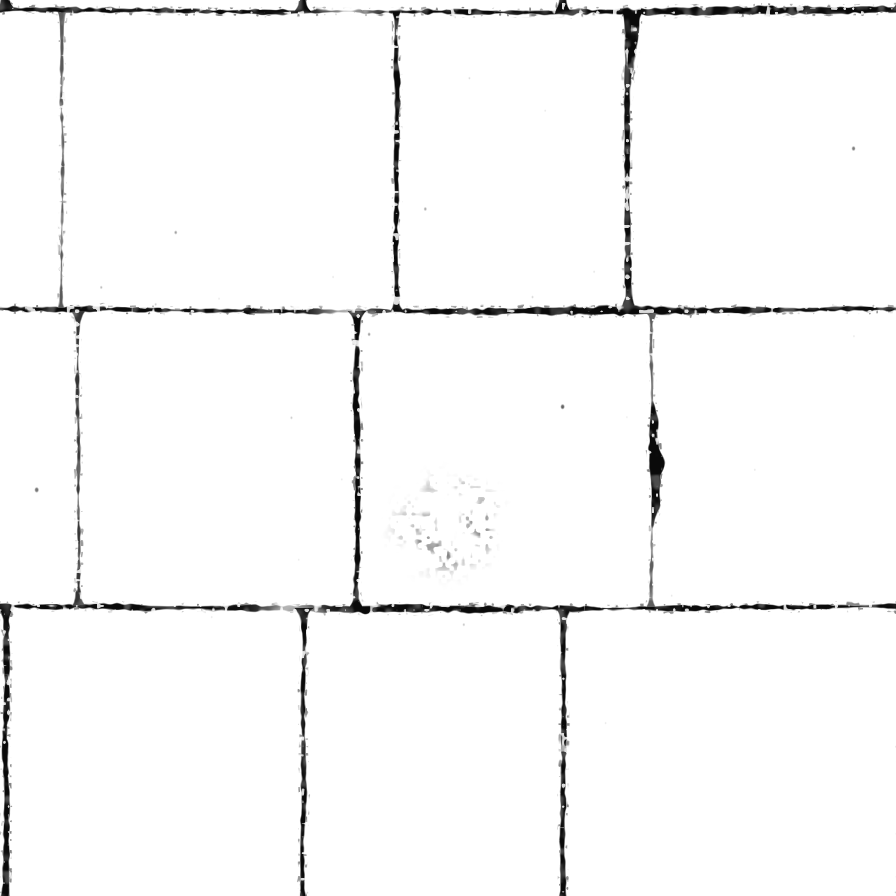
A three.js fragment shader for this texture map:

```glsl
varying vec2 vUv;

#define SOFT 0.0011
#define BED_HALF 0.0032
#define BED_SAG 0.0030
#define ROW_HEIGHT 0.3333
#define ROUGHNESS 0.0030
#define FLARE 0.0065
#define HOLES 0.72
#define SPECK_CELLS 14.0
#define STAIN_CENTRE vec2(0.500, 0.414)
#define INK_DARK 0.04
#define INK_GREY 0.30

const float PI = 3.14159;

float hash(vec2 p) {
  p = fract(p * vec2(0.1031, 0.1130));
  p += dot(p, p.yx + 33.33);
  return fract((p.x + p.y) * p.x * 17.31);
}

// Value noise that tiles over the unit square
float noise(vec2 uv, float cells) {
  vec2 p = uv * cells;
  vec2 f = fract(p);
  vec2 a = mod(floor(p), cells);
  vec2 b = mod(a + 1.0, cells);
  f = f * f * (3.0 - 2.0 * f);
  a += cells;
  b += cells;
  return mix(mix(hash(a), hash(vec2(b.x, a.y)), f.x),
             mix(hash(vec2(a.x, b.y)), hash(b), f.x), f.y);
}

float wrapDelta(float a, float b) {
  return fract(a - b + 0.5) - 0.5;
}

float bump(float x, float centre, float span) {
  float d = wrapDelta(x, centre) / span;
  return exp(-d * d);
}

float stroke(float d, float halfWidth) {
  return 1.0 - smoothstep(-SOFT, SOFT, abs(d) - halfWidth);
}

// Solid joint with sparse crumbs along its edges
float joint(float d, float halfWidth, float crumbs) {
  return max(stroke(d, halfWidth), 0.5 * crumbs * stroke(d, halfWidth + 0.003));
}

// Faint scattered dirt
float specks(vec2 uv) {
  vec2 cell = floor(uv * SPECK_CELLS);
  float pick = hash(cell + 71.0);
  vec2 at = 0.2 + 0.6 * vec2(hash(cell + 13.0), hash(cell + 37.0));
  float d = length((fract(uv * SPECK_CELLS) - at) * vec2(1.0, 0.8)) / SPECK_CELLS;
  float strength = pow(hash(cell + 97.0), 4.0);
  return step(0.86, pick) * (0.12 + 0.7 * strength) * stroke(d, 0.0006 + 0.0014 * strength);
}

// Broken ring of pale flecks
float stain(vec2 uv) {
  vec2 p = (uv - STAIN_CENTRE) * vec2(0.9, 1.0);
  float ring = exp(-pow((length(p) - 0.032) / 0.018, 2.0));
  float flecks = smoothstep(0.58, 0.85, noise(uv, 230.0));
  return 0.5 * ring * flecks * smoothstep(0.35, 0.75, noise(uv, 48.0));
}

void main() {
  vec2 uv = vUv;
  float wobble = (noise(uv, 18.0) - 0.5) * 0.0028;
  float rough = (noise(uv, 130.0) - 0.5) * ROUGHNESS + (noise(uv, 47.0) - 0.5) * 0.0016;
  float crumbs = smoothstep(0.68, 0.9, noise(uv, 240.0));
  float y = fract(uv.y + BED_SAG * sin(PI * uv.x));
  float ink = 0.0;

  // Bed joints: one thick stretch and one worn stretch each
  vec3 beds = vec3(0.9896, 0.6556, 0.3236);
  vec3 thickAt = vec3(0.84, 0.69, 0.44);
  vec3 wornAt = vec3(0.39, 0.385, 0.325);
  for (int i = 0; i < 3; i++) {
    float thick = bump(uv.x, thickAt[i], 0.13);
    float worn = bump(uv.x, wornAt[i], 0.032);
    float halfWidth = BED_HALF * (0.72 + 0.6 * thick) + rough - 0.0008 * worn;
    float d = wrapDelta(y, beds[i]) + 0.6 * wobble;
    ink = max(ink, joint(d, halfWidth, crumbs) * (1.0 - 0.6 * worn));
  }

  // Head joints of the row under this point, listed from the top row
  int row = y > beds.x || y < beds.z ? 2 : (y < beds.y ? 1 : 0);
  float fromTop = fract(beds[row] - y) / ROW_HEIGHT;
  vec3 heads = row == 0 ? vec3(0.069, 0.4427, 0.7005)
             : row == 1 ? vec3(0.0872, 0.3984, 0.7266) : vec3(0.0065, 0.3385, 0.6289);
  vec3 halves = row == 0 ? vec3(0.0012, 0.0025, 0.0031)
              : row == 1 ? vec3(0.0016, 0.0027, 0.0011) : vec3(0.0030, 0.0023, 0.0026);
  float endGap = min(fromTop, 1.0 - fromTop) * ROW_HEIGHT;
  for (int i = 0; i < 3; i++) {
    float d = wrapDelta(uv.x, heads[i]) + wobble;
    float corner = hash(vec2(float(row * 3 + i) + 5.0, step(0.5, fromTop) + 9.0));
    float halfWidth = halves[i] + 0.7 * rough;
    halfWidth += FLARE * (0.4 + corner) * exp(-endGap / 0.006);

    // Chipped edges on the right of the last joint
    float chip = 0.0;
    if (i == 2 && row == 0) chip = 0.016 * max(0.0, 1.0 - fromTop / 0.23);
    if (i == 2 && row == 1) chip = 0.012 * sin(PI * clamp((fromTop - 0.3) / 0.43, 0.0, 1.0));
    halfWidth += step(0.0, d) * chip * (0.6 + 0.7 * noise(uv, 60.0));

    float opacity = mix(0.65, 1.0, smoothstep(0.0010, 0.0022, halves[i] + chip));
    ink = max(ink, joint(d, halfWidth, crumbs) * opacity);
  }

  // Pinholes and uneven tone inside the joints
  float wear = 0.14 * (noise(uv, 9.0) - 0.5);
  float holes = smoothstep(HOLES + wear, HOLES + wear + 0.16, noise(uv, 210.0));
  ink *= 1.0 - 0.85 * holes;
  ink = max(ink, max(specks(uv), stain(uv)));
  float tone = mix(INK_DARK, INK_GREY, smoothstep(0.4, 0.95, noise(uv, 120.0)));

  gl_FragColor = vec4(vec3(mix(1.0, tone, ink)), 1.0);
}
```
